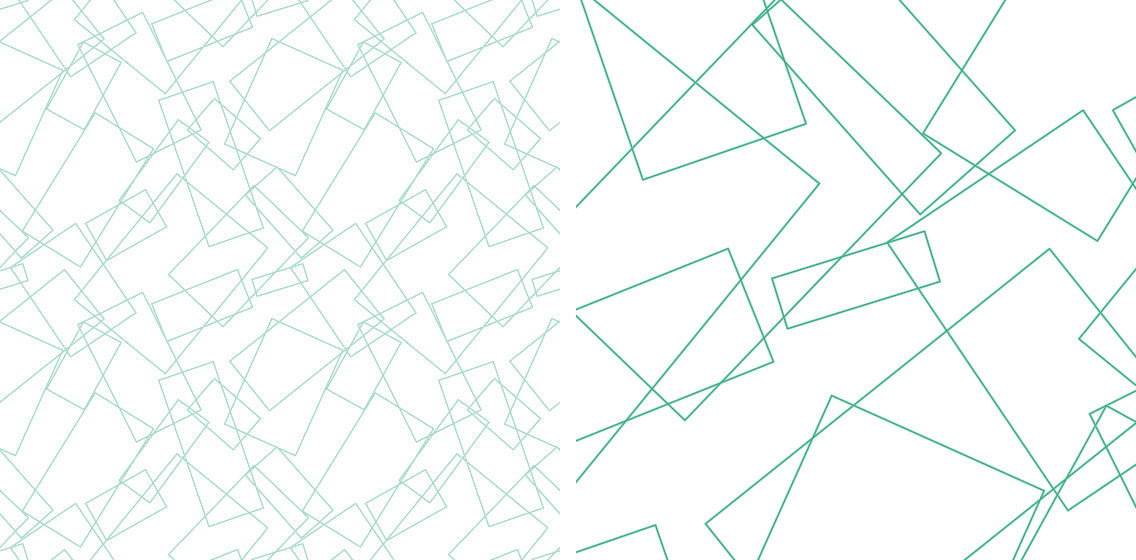
Left, the full canvas; right, a detail of the centre.
Write a Shadertoy shader that draws this pattern.

```glsl
const float REPEATS = 2.0;                      // tiles across and down
const int   FRAMES = 15;                        // rectangles per tile
const vec3  PAPER = vec3(1.0);
const vec3  INK = vec3(0.18, 0.66, 0.49);
const float LINE_WIDTH = 0.00105;               // in canvas heights
const float SOFTNESS = 1.4;                     // edge filter, in pixels
const vec2  LENGTH_RANGE = vec2(0.19, 0.58);    // long side, in tiles
const vec2  ASPECT_RANGE = vec2(0.33, 0.74);    // short side / long side
const vec2  ANGLE_RANGE = vec2(0.30, 1.20);     // radians
const float SCATTER = 0.06;                     // centre jitter, in tiles
const vec2  CENTRE_STEP = vec2(0.7549, 0.5698); // low-discrepancy steps
const float ANGLE_STEP = 0.618;
const float ASPECT_STEP = 0.854;

mat2 rotation(float a) {
    float c = cos(a), s = sin(a);
    return mat2(c, -s, s, c);
}

float boxDistance(vec2 p, vec2 halfSize) {
    vec2 q = abs(p) - halfSize;
    return length(max(q, 0.0)) + min(max(q.x, q.y), 0.0);
}

// Distance to the outline of one scattered rectangle, wrapped on the tile
float frameDistance(vec2 p, int index) {
    float i = float(index);
    vec2 centre = i * CENTRE_STEP + SCATTER * sin(i * vec2(2.3, 4.1));
    float angle = mix(ANGLE_RANGE.x, ANGLE_RANGE.y, fract(i * ANGLE_STEP));
    float aspect = mix(ASPECT_RANGE.x, ASPECT_RANGE.y, fract(i * ASPECT_STEP));
    float longSide = mix(LENGTH_RANGE.x, LENGTH_RANGE.y, i / float(FRAMES - 1));

    vec2 size = longSide * vec2(1.0, aspect);
    if (index % 3 == 1) size = size.yx;         // every third one stands upright

    vec2 q = p - centre;
    q -= floor(q + 0.5);                        // nearest wrapped copy
    return abs(boxDistance(rotation(angle) * q, 0.5 * size));
}

// Share of the edge filter covered by a line at distance d
float lineCoverage(float d, float width, float blur) {
    float overlap = min(d + 0.5 * width, 0.5 * blur) - max(d - 0.5 * width, -0.5 * blur);
    return clamp(overlap / blur, 0.0, 1.0);
}

void mainImage(out vec4 fragColor, in vec2 fragCoord) {
    vec2 p = fragCoord / iResolution.y * REPEATS;

    float d = 1.0;
    for (int i = 0; i < FRAMES; i++) d = min(d, frameDistance(p, i));

    float ink = lineCoverage(d / REPEATS, LINE_WIDTH, SOFTNESS / iResolution.y);
    fragColor = vec4(mix(PAPER, INK, ink), 1.0);
}
```
